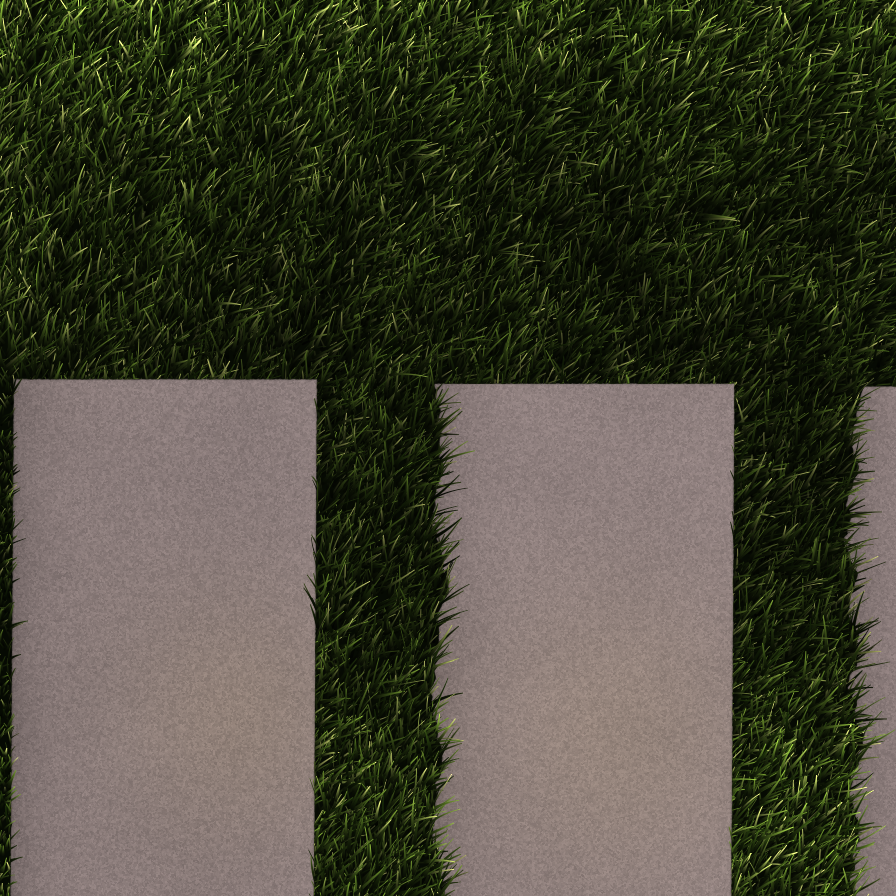
This texture is drawn by a WebGL 2 fragment shader. Its source:

```glsl
#version 300 es
precision highp float;
// Three stone slabs set in a lawn, seen from above.
// Blades are curved tapered strokes scattered on layered jittered grids;
// stone is a distance function with cellular grain and sine mottling.

uniform vec2 u_resolution;
out vec4 fragColor;

const int   LAYERS = 15;
const float CELL = 0.0225;         // spacing of blades in one layer
const float BLADE_LENGTH = 0.044;
const float BLADE_WIDTH = 0.0018;
const float GRAIN_SCALE = 500.0;
const float GRAIN_AMOUNT = 0.20;
const float SUN = 1.12;            // overall brightness of the lawn

const vec3 SOIL = vec3(0.025, 0.040, 0.010);
const vec3 DEEP_GREEN = vec3(0.050, 0.090, 0.016);
const vec3 LEAF_GREEN = vec3(0.31, 0.40, 0.13);
const vec3 STRAW = vec3(0.54, 0.54, 0.31);
const vec3 STONE = vec3(0.56, 0.50, 0.495);
const vec3 WARM_STONE = vec3(0.575, 0.51, 0.475);

// left, right, top of each slab; all run past the lower border
const vec3 SLABS[3] = vec3[3](
  vec3(0.015, 0.354, 0.577),
  vec3(0.490, 0.820, 0.572),
  vec3(0.954, 1.300, 0.569));

vec4 hash4(vec3 p) {
  vec4 q = fract(p.xyzx * vec4(0.1031, 0.1030, 0.0973, 0.1099));
  q += dot(q, q.wzxy + 33.33);
  return fract((q.xxyz + q.yzzw) * q.zywx);
}

float layeredSines(vec2 p) {
  float sum = 0.0, amp = 0.5;
  for (int i = 0; i < 4; i++) {
    sum += amp * sin(p.x + 1.7 * sin(p.y * 0.8)) * sin(p.y + 1.3 * sin(p.x * 0.7));
    p = mat2(1.5, 1.1, -1.1, 1.5) * p + 2.3;
    amp *= 0.55;
  }
  return sum;
}

// Random shade of the nearest cell, from -0.5 to 0.5
float cellularShade(vec2 p) {
  vec2 id = floor(p);
  float nearest = 4.0, shade = 0.0;
  for (int y = -1; y <= 1; y++)
    for (int x = -1; x <= 1; x++) {
      vec2 c = id + vec2(x, y);
      vec4 h = hash4(vec3(c, 7.0));
      vec2 d = c + h.xy - p;
      if (dot(d, d) < nearest) {
        nearest = dot(d, d);
        shade = h.w - 0.5;
      }
    }
  return shade;
}

// Signed distance to the nearest slab, negative on stone
float slabDistance(vec2 p) {
  float d = 1.0;
  for (int i = 0; i < 3; i++) {
    vec3 s = SLABS[i];
    float taper = 0.006 * (0.57 - p.y);
    float ragged = i > 0 ? 0.016 * layeredSines(vec2(p.y * 38.0, float(i) + 0.6)) : 0.0;
    float side = max(s.x + ragged - taper - p.x, p.x - s.y + taper);
    d = min(d, max(side, p.y - s.z));
  }
  return d;
}

// Sunlight falling on the lawn, with broad patches and small tufts
float lawnLight(vec2 p) {
  float far = smoothstep(0.74, 1.0, p.y);
  float leftGlow = smoothstep(0.35, 0.0, p.x) * smoothstep(0.58, 0.72, p.y);
  float rightGlow = smoothstep(0.75, 1.0, p.x) * smoothstep(0.57, 0.72, p.y);
  float low = smoothstep(0.34, 0.10, p.y) * mix(0.4, 0.75, smoothstep(0.5, 0.9, p.x));
  float patches = 0.25 * layeredSines(p * 13.0) + 0.4 * layeredSines(p * 48.0 + 5.0);
  return SUN * max(0.9 + 0.75 * far + 0.3 * leftGlow + 0.15 * rightGlow + low + patches, 0.3);
}

vec3 stoneColor(vec2 p, float d) {
  vec2 a = p - vec2(0.27, 0.20), b = p - vec2(0.69, 0.18);
  float warm = exp(-dot(a, a) * 50.0) + exp(-dot(b, b) * 35.0);
  vec3 col = mix(STONE, WARM_STONE, min(warm, 1.0));
  float grain = 0.7 * cellularShade(p * GRAIN_SCALE) + 0.3 * cellularShade(p * GRAIN_SCALE * 0.5);
  float shade = 0.96 + 0.04 * smoothstep(0.2, 0.6, p.x) + 0.02 * warm;
  shade += 0.03 * layeredSines(p * 17.0) + GRAIN_AMOUNT * grain;
  // grass shadow along left sides, thin dark rim elsewhere
  float leftGap = p.x < 0.4 ? p.x - 0.015 : (p.x < 0.9 ? p.x - 0.49 : p.x - 0.955);
  shade *= 1.0 - 0.16 * exp(-max(leftGap, 0.0) * 40.0);
  return col * shade * mix(0.85, 1.0, smoothstep(0.0, 0.003, -d));
}

void main() {
  vec2 p = gl_FragCoord.xy / u_resolution;
  float px = 1.0 / u_resolution.y;
  float d = slabDistance(p);
  float lawn = smoothstep(-px, px, d);
  vec3 col = mix(stoneColor(p, d), SOIL, lawn);

  // Blades, back to front; those rooted in the lawn may overhang the stone
  for (int layer = 0; layer < LAYERS && d > -0.05; layer++) {
    float depth = float(layer) / float(LAYERS - 1);
    vec2 g = p / CELL + hash4(vec3(layer, 3.0, 5.0)).xy * 9.0;
    vec2 id = floor(g);
    for (int y = -2; y <= 0; y++)
      for (int x = -2; x <= 1; x++) {
        vec2 c = id + vec2(x, y);
        vec4 h = hash4(vec3(c + 20.0, float(layer) * 3.0 + 1.0));
        vec4 k = hash4(vec3(c.yx + 51.0, float(layer) * 5.0 + 2.0));
        vec2 q = (g - c - h.xy) * CELL;
        vec2 root = p - q;
        float tuft = sin(root.x * 61.0 + 2.0 * sin(root.y * 37.0)) * sin(root.y * 53.0 + root.x * 19.0);
        float angle = 0.3 + 0.4 * root.x + 0.35 * tuft + (h.z - 0.5) * 1.5;
        vec2 dir = vec2(sin(angle), cos(angle));
        float edgeStrip = smoothstep(0.0, 0.04, root.x + step(0.58, root.y));
        float len = BLADE_LENGTH * (0.4 + 0.6 * h.w) * mix(0.4, 1.0, edgeStrip);
        float along = dot(q, dir);
        float t = clamp(along / len, 0.0, 1.0);
        float across = dot(q, vec2(dir.y, -dir.x)) - (k.x - 0.4) * 0.4 * len * t * t;
        float width = BLADE_WIDTH * (0.45 + 0.75 * k.y) * (1.0 - 0.75 * t);
        float cover = smoothstep(px * 0.7, -px * 0.7, length(vec2(across, along - t * len)) - width);
        if (cover <= 0.0) continue;
        if (slabDistance(root) < 0.002) cover *= lawn;
        vec3 leaf = mix(DEEP_GREEN, LEAF_GREEN, k.z * (0.35 + 0.65 * t));
        leaf = mix(leaf, STRAW, smoothstep(0.72, 1.0, k.w) * t);
        leaf *= lawnLight(root) * (0.25 + 0.95 * t) * mix(0.35, 1.2, depth);
        col = mix(col, leaf, cover);
      }
  }
  fragColor = vec4(clamp(col, 0.0, 1.0), 1.0);
}
```
